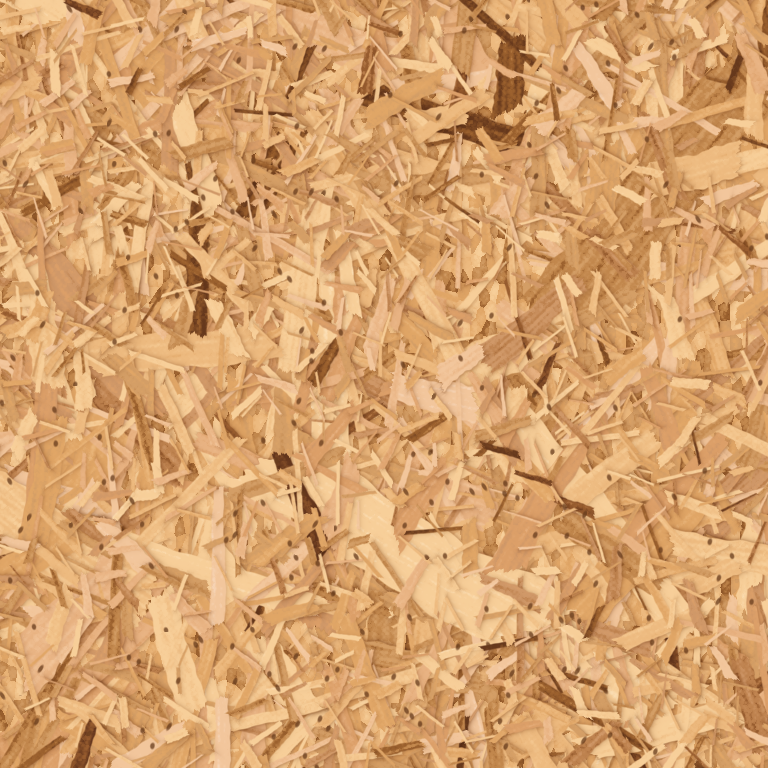
Give the GLSL for this texture, as a WebGL 2 fragment shader.

```glsl
#version 300 es
precision highp float;

#define LARGEST_CELLS 4.3
#define SCALE_STEP 1.5
#define STEPS_PER_SWEEP 6
#define SWEEPS 2
#define TILT_RANGE 1.5
#define GRAIN_DEPTH 0.11
#define SHADOW_DEPTH 0.60
#define SHADOW_WIDTH 0.0028
#define EDGE_SOFTNESS 0.0013
#define DARK_FLAKES 0.035
#define FINE_GRIT 0.08

uniform vec2 u_resolution;
out vec4 fragColor;

vec4 hash4(vec3 p) {
    vec4 q = fract(p.xyzx * vec4(0.1031, 0.1030, 0.0973, 0.1099));
    q += dot(q, q.wzxy + 33.33);
    return fract((q.xxyz + q.yzzw) * q.zywx);
}

// Nearest feature point: x = distance, y = random value of that point
vec2 cellular(vec2 p, float seed) {
    vec2 cell = floor(p), nearest = vec2(9.0, 0.0);
    for (int j = -1; j <= 1; j++)
    for (int i = -1; i <= 1; i++) {
        vec2 c = cell + vec2(i, j);
        vec4 h = hash4(vec3(c, seed));
        float d = length(c + h.xy - p);
        if (d < nearest.x) nearest = vec2(d, h.z);
    }
    return nearest;
}

// Ragged outline built from layered sines
float wobble(float t, float phase) {
    return 0.5 * sin(t + phase) + 0.3 * sin(2.3 * t + 5.0 * phase) + 0.2 * sin(5.1 * t + 9.0 * phase);
}

// Regions where small chips gather
float clutter(vec2 p) {
    float a = sin(p.x * 10.0 + 2.0 * sin(p.y * 7.0 + 1.0));
    float b = sin(p.y * 12.0 + 2.0 * sin(p.x * 8.0 + 4.0));
    return 0.5 + 0.5 * a * b;
}

// Wood ramp from bark brown to pale cream
vec3 woodColor(float tone) {
    vec3 c = vec3(0.40, 0.22, 0.11);
    c = mix(c, vec3(0.61, 0.38, 0.18), smoothstep(-0.20, 0.02, tone));
    c = mix(c, vec3(0.76, 0.53, 0.30), smoothstep(0.02, 0.12, tone));
    c = mix(c, vec3(0.83, 0.62, 0.40), smoothstep(0.12, 0.26, tone));
    c = mix(c, vec3(0.88, 0.65, 0.40), smoothstep(0.26, 0.42, tone));
    c = mix(c, vec3(0.93, 0.73, 0.50), smoothstep(0.42, 0.64, tone));
    c = mix(c, vec3(0.97, 0.81, 0.60), smoothstep(0.64, 0.90, tone));
    return mix(c, vec3(0.99, 0.88, 0.72), smoothstep(0.95, 1.15, tone));
}

// Lay one strand, with its shadow, over the colour below
void layStrand(inout vec3 color, vec2 p, vec2 cell, float scale, float layer, float density, float grit) {
    vec4 place = hash4(vec3(cell, layer));
    vec2 center = (cell + 0.2 + 0.6 * place.xy) / scale;
    float small = smoothstep(12.0, 22.0, scale);
    float presence = mix(density, 0.08 + 0.75 * clutter(center), small);
    if (place.z > presence) return;

    vec4 shape = hash4(vec3(cell, layer + 31.0));
    vec4 look = hash4(vec3(cell, layer + 67.0));
    float lean = 2.0 * place.w - 1.0;
    float angle = TILT_RANGE * sign(lean) * pow(abs(lean), mix(1.6, 1.0, small));
    float cs = cos(angle), sn = sin(angle);
    vec2 d = p - center;
    vec2 q = vec2(cs * d.x + sn * d.y, cs * d.y - sn * d.x);

    // Tapered body with slanted, splintered ends
    float halfLength = mix(0.45, 0.92, shape.x) / scale;
    float halfWidth = mix(0.05, 0.23, shape.y * shape.y) / scale;
    float along = q.y / halfLength;
    float width = halfWidth * (1.0 - 0.45 * shape.z * (0.5 + 0.5 * along));
    float side = abs(q.x + 0.16 * halfWidth * wobble(along * 4.0, look.x * 6.0)) - width;
    float slant = (shape.w - 0.5) * 1.8 * q.x;
    float splinter = 0.22 * halfWidth * wobble(q.x / halfWidth * 6.0, look.y * 6.0);
    float end = abs(q.y + slant) - halfLength + splinter;
    float dist = max(side, end);
    if (dist > 5.0 * SHADOW_WIDTH) return;

    // Contact shadow on one flank
    float shade = SHADOW_DEPTH * look.z * exp(-max(dist, 0.0) / SHADOW_WIDTH);
    shade *= smoothstep(-halfWidth, halfWidth, q.x);
    color *= mix(vec3(1.0), vec3(0.62, 0.48, 0.34), shade);

    // Fibres running along the strand
    float frequency = mix(380.0, 850.0, look.y);
    float bend = 1.6 * sin(q.y * 17.0 + look.x * 6.0) + 0.5 * sin(q.y * 61.0);
    float fibre = 0.55 * sin(q.x * frequency + bend) + 0.45 * sin(q.x * frequency * 0.37 + bend * 0.7 + 4.0 * look.w);
    fibre *= 0.65 + 0.35 * sin(q.y * 90.0 + q.x * 240.0);
    float tone = 0.10 + 0.88 * look.w;
    if (look.x < DARK_FLAKES) tone = -0.16 + 0.2 * look.y;
    vec3 wood = woodColor(tone + GRAIN_DEPTH * fibre + grit);
    wood *= mix(vec3(1.0), vec3(0.98, 0.96, 1.02), step(0.65, shape.z));

    float soft = max(EDGE_SOFTNESS, 0.7 / u_resolution.y);
    color = mix(color, wood, 1.0 - smoothstep(-soft, soft, dist));
}

void main() {
    vec2 p = gl_FragCoord.xy / u_resolution.y;

    // Crumbled base and fine grit
    vec2 crumb = cellular(p * vec2(85.0, 48.0), 3.0);
    vec2 dust = cellular(p * 190.0, 5.0);
    float grit = FINE_GRIT * (dust.y - 0.5 + 0.6 * (0.45 - dust.x));
    grit += 0.02 * sin(p.x * 800.0) * sin(p.y * 800.0);
    vec3 color = woodColor(0.12 + 0.8 * crumb.y - 0.2 * crumb.x + grit);

    // Sweeps of strands, each from large to small
    for (int sweep = 0; sweep < SWEEPS; sweep++)
    for (int s = 0; s < STEPS_PER_SWEEP; s++) {
        float scale = LARGEST_CELLS * pow(SCALE_STEP, float(s));
        float layer = float(sweep * STEPS_PER_SWEEP + s) + 11.0;
        float density = sweep == 0 ? 0.95 : 0.55;
        vec2 cell = floor(p * scale);
        for (int j = -1; j <= 1; j++)
        for (int i = -1; i <= 1; i++)
            layStrand(color, p, cell + vec2(i, j), scale, layer, density, grit);
    }

    // Sparse dark pits and slivers
    vec2 pit = cellular(p * vec2(62.0, 44.0) + 0.3 * sin(p.yx * 70.0), 9.0);
    float pitMask = (1.0 - smoothstep(0.10, 0.26, pit.x)) * step(pit.y, 0.05 + 0.06 * clutter(p));
    color = mix(color, vec3(0.40, 0.23, 0.11), 0.75 * pitMask);

    fragColor = vec4(color, 1.0);
}
```
